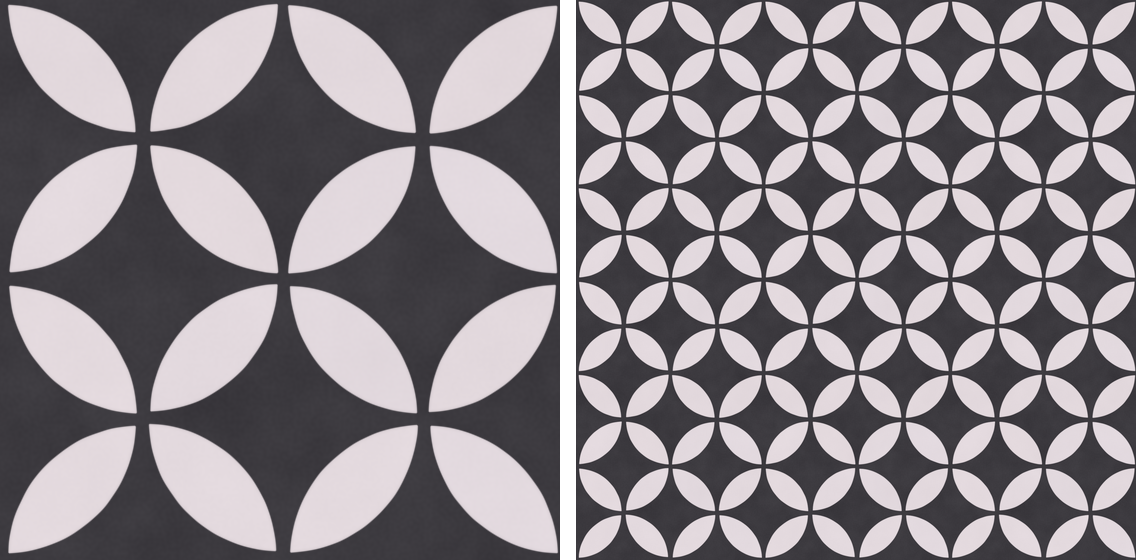
Left: one tile. Right: repeated 3 by 3.
This pattern is drawn by a Shadertoy shader. Its source:

```glsl
// Encaustic cement tile: pale pointed petals in alternating diagonals on charcoal.

const float CELLS = 4.0;                       // petals across and down
const vec2 PRINT_SHIFT = vec2(0.022, 0.010);   // off-centre stencil, in cells
const float ARC_RADIUS = 0.942;                // petal arc radius, in cells
const float ARC_OFFSET = 0.687;                // arc centre to petal axis
const float TIP_ROUND = 0.010;
const vec3 CHARCOAL = vec3(0.234, 0.225, 0.245);
const vec3 CHALK = vec3(0.888, 0.850, 0.870);

// Integer hash of a lattice point, two values in 0..1
vec2 hash2(vec2 cell, float seed) {
    uvec2 v = uvec2(cell) * 1664525u + uint(seed) * 747796405u + 1013904223u;
    v.x += v.y * 1664525u;
    v.y += v.x * 1664525u;
    v ^= v >> 16u;
    v.x += v.y * 1664525u;
    v.y += v.x * 1664525u;
    v ^= v >> 16u;
    return vec2(v & 65535u) / 65535.0;
}

float cornerSlope(vec2 corner, vec2 toPoint, float period, float seed) {
    float angle = 6.28318 * hash2(mod(corner, period), seed).x;
    return dot(vec2(cos(angle), sin(angle)), toPoint);
}

// Gradient noise that wraps after a whole number of lattice cells
float gradientNoise(vec2 uv, float period, float seed) {
    vec2 p = uv * period;
    vec2 i = floor(p), f = p - i;
    vec2 u = f * f * f * (f * (f * 6.0 - 15.0) + 10.0);
    vec2 e = vec2(1.0, 0.0);
    float low = mix(cornerSlope(i, f, period, seed),
                    cornerSlope(i + e.xy, f - e.xy, period, seed), u.x);
    float high = mix(cornerSlope(i + e.yx, f - e.yx, period, seed),
                     cornerSlope(i + e.xx, f - e.xx, period, seed), u.x);
    return mix(low, high, u.y);
}

float cloudNoise(vec2 uv, float period, float seed) {
    float sum = 0.0, weight = 1.0;
    for (int octave = 0; octave < 4; octave++) {
        sum += weight * gradientNoise(uv, period, seed + float(octave));
        period *= 2.0;
        weight *= 0.6;
    }
    return sum;
}

// Distance to a lens of two arcs with its tips on the y axis
float lensDistance(vec2 p, float radius, float offset) {
    p = abs(p);
    float tip = sqrt(radius * radius - offset * offset);
    return (p.y - tip) * offset > p.x * tip
        ? length(p - vec2(0.0, tip))
        : length(p + vec2(offset, 0.0)) - radius;
}

// Distance to the petal of a cell; odd cells lean the other way
float petalDistance(vec2 local, vec2 cell) {
    local -= (hash2(cell, 3.0) - 0.5) * 0.018;
    if (mod(cell.x + cell.y, 2.0) > 0.5) local.x = -local.x;
    vec2 diagonal = vec2(local.x - local.y, local.x + local.y) * 0.70711;
    return lensDistance(diagonal, ARC_RADIUS - TIP_ROUND, ARC_OFFSET) - TIP_ROUND;
}

void mainImage(out vec4 fragColor, in vec2 fragCoord) {
    vec2 uv = fragCoord / iResolution.xy;
    vec2 grid = uv * CELLS - PRINT_SHIFT;
    vec2 cell = mod(floor(grid), CELLS);

    // Petal shape with a slightly hand-poured edge
    float dist = petalDistance(fract(grid) - 0.5, cell);
    dist += 0.004 * gradientNoise(uv, 24.0, 11.0);
    float softness = max(0.007, 0.75 * CELLS / min(iResolution.x, iResolution.y));
    float petal = 1.0 - smoothstep(-softness, softness, dist);

    // Mottled pigment and fine grain
    float cloud = cloudNoise(uv, 5.0, 21.0);
    float grain = gradientNoise(uv, 128.0, 31.0);
    vec3 ground = CHARCOAL + 0.030 * cloud + 0.012 * grain;

    // Each petal dries to a slightly different tint
    vec2 batch = hash2(cell, 41.0) - 0.5;
    vec3 chalk = CHALK + 0.012 * cloud + 0.006 * grain + 0.008 * batch.x;
    chalk += vec3(0.006, 0.0, -0.008) * batch.y;
    chalk -= 0.025 * smoothstep(-0.03, 0.0, dist);

    fragColor = vec4(mix(ground, chalk, petal), 1.0);
}
```
